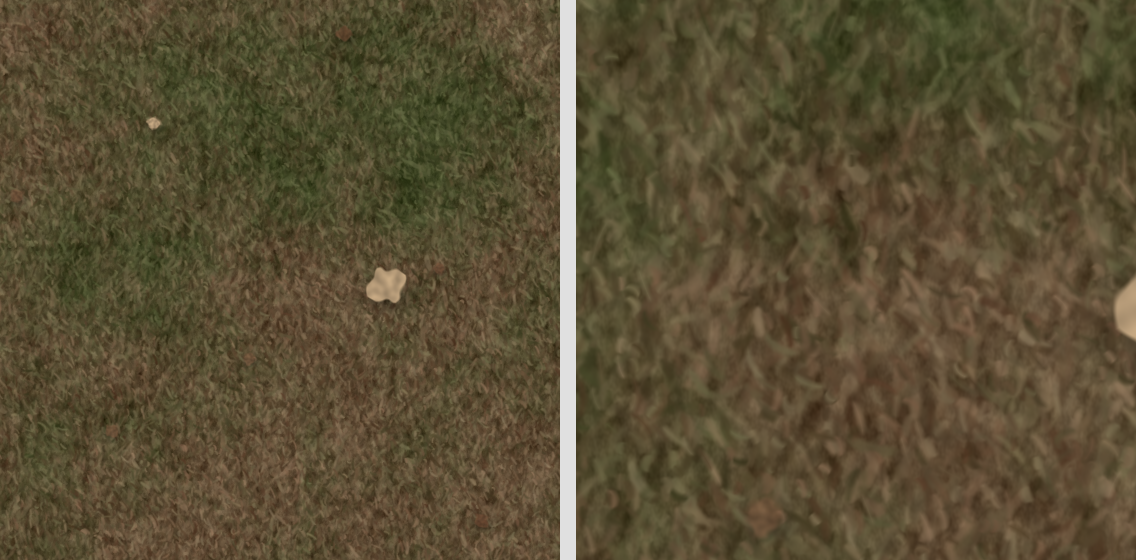
Left: the whole. Right: its middle third, enlarged.
Give the GLSL for this texture, as a WebGL 2 fragment shader.

```glsl
#version 300 es
precision highp float;

// Worn autumn lawn: patches of green and dry turf, set by gradient noise,
// under layers of short, soft, curved blades scattered on jittered grids.
// A few fallen leaves, one of them large and pale, lie on top.

uniform vec2 u_resolution;
out vec4 fragColor;

vec4 hash4(vec2 p) {
  vec4 q = fract(p.xyxy * vec4(0.1031, 0.1030, 0.0973, 0.1099));
  q += dot(q, q.wzxy + 33.33);
  return fract((q.xxyz + q.yzzw) * q.zywx);
}

float cornerSlope(vec2 cell, vec2 offset) {
  float angle = 6.2832 * hash4(cell).x;
  return dot(vec2(cos(angle), sin(angle)), offset);
}

float gradientNoise(vec2 p) {
  vec2 i = floor(p), f = p - i;
  vec2 w = f * f * f * (f * (f * 6.0 - 15.0) + 10.0);
  vec2 e = vec2(1.0, 0.0);
  return mix(
    mix(cornerSlope(i, f), cornerSlope(i + e.xy, f - e.xy), w.x),
    mix(cornerSlope(i + e.yx, f - e.yx), cornerSlope(i + e.xx, f - e.xx), w.x),
    w.y);
}

float fbm(vec2 p) {
  float sum = 0.0, amplitude = 1.0;
  for (int i = 0; i < 4; i++) {
    sum += amplitude * gradientNoise(p);
    p = mat2(1.6, 1.2, -1.2, 1.6) * p + 17.3;
    amplitude *= 0.6;
  }
  return sum;
}

mat2 rotation(float angle) {
  float c = cos(angle), s = sin(angle);
  return mat2(c, -s, s, c);
}

// Soft bump centred on a point, wider or narrower along each axis.
float bump(vec2 p, vec2 centre, vec2 spread) {
  vec2 d = (p - centre) / spread;
  return exp(-dot(d, d));
}

// Turf colour from dark to light, from dry to green, with a reddish tint.
vec3 turf(float tone, float green, float red) {
  vec3 dry = mix(vec3(0.25, 0.20, 0.12), vec3(0.52, 0.46, 0.35), tone);
  vec3 lush = mix(vec3(0.17, 0.20, 0.08), vec3(0.40, 0.42, 0.27), tone);
  dry += red * vec3(0.04, -0.02, -0.01);
  return mix(dry, lush, clamp(green, 0.0, 1.0));
}

// Paints one grid of blades; later cells overlap earlier ones.
void paintBlades(inout vec3 color, vec2 p, float scale, float layer, float green, float tone) {
  vec2 g = p * scale + layer * 7.37;
  vec2 home = floor(g);
  float lean = 0.7 * gradientNoise(p * 5.0 + 40.0);
  for (int y = -1; y <= 1; y++) {
    for (int x = -1; x <= 1; x++) {
      vec2 cell = home + vec2(x, y);
      vec4 place = hash4(cell + layer * 57.0);
      vec4 look = hash4(cell + layer * 57.0 + 311.0);
      vec2 d = g - cell - 0.1 - 0.8 * place.xy;
      d = rotation(lean + 2.9 * (place.z - 0.5) * (0.4 + 0.6 * place.w)) * d;
      float halfLength = mix(0.3, 0.85, look.x * look.x);
      float along = d.y / halfLength;
      d.x += (look.y - 0.5) * 0.35 * along * along;
      float width = mix(0.07, 0.15, look.z) * (1.0 - 0.5 * along * along);
      float soft = 0.0022 * scale;
      float cover = 1.0 - smoothstep(-soft, soft, abs(d.x) - width);
      cover *= 1.0 - smoothstep(0.6, 1.0, abs(along));
      float bladeTone = tone + 1.05 * (look.w - 0.47);
      vec3 blade = turf(bladeTone, green + 0.6 * (place.w - 0.5), look.y);
      color = mix(color, blade, cover * mix(0.45, 0.8, place.z));
    }
  }
}

// Fallen leaves: the first large, the second small and pale, the rest rusty.
void paintLeaves(inout vec3 color, vec2 p) {
  for (int i = 0; i < 8; i++) {
    float n = float(i);
    vec4 h = hash4(vec2(n + 3.0, 91.0));
    float size = i == 0 ? 0.034 : mix(0.010, 0.017, h.x);
    vec2 d = p - fract(vec2(0.69, 0.49) + n * vec2(0.585, 0.29));
    vec2 q = rotation(0.5 + 2.4 * n) * d / size;
    float ragged = 0.3 * gradientNoise(q * 1.6 + n * 9.0);
    float edge = length(q * vec2(0.85, 1.15)) * 0.5 + 0.4 * (abs(q.x) + abs(q.y)) + ragged;
    float blur = 0.003 / size;
    float shadow = bump(d, vec2(0.1, -0.45) * size, vec2(1.1, 0.9) * size);
    color *= 1.0 - 0.3 * shadow;
    float pale = i < 2 ? 1.0 : 0.25 * h.y;
    vec3 leaf = mix(vec3(0.43, 0.28, 0.19), vec3(0.74, 0.63, 0.49), pale);
    leaf *= 0.97 + 0.25 * gradientNoise(q * 2.2 + 5.0);
    float cover = 1.0 - smoothstep(0.9 - blur, 0.9 + blur, edge);
    color = mix(color, leaf, cover * (i < 2 ? 0.95 : 0.65));
  }
}

void main() {
  vec2 p = gl_FragCoord.xy / min(u_resolution.x, u_resolution.y);

  // Broad patches of living grass with ragged borders
  float green = 0.14 + 0.55 * fbm(p * 4.5 + 2.0) + 0.3 * gradientNoise(p * 28.0);
  green += 0.75 * bump(p, vec2(0.55, 0.82), vec2(0.36, 0.24));
  green += 0.4 * bump(p, vec2(0.17, 0.42), vec2(0.16, 0.26));
  green += 0.3 * bump(p, vec2(0.85, 0.64), vec2(0.18, 0.10));

  // Mottled ground, then blades from coarse to fine
  float tone = 0.5 + 0.22 * fbm(p * 9.0 + 60.0) - 0.08 * clamp(green, 0.0, 1.0);
  float mottle = fbm(p * vec2(62.0, 42.0) + 8.0);
  vec3 color = turf(tone - 0.12 + 0.6 * mottle, green, 0.4);
  for (int i = 0; i < 6; i++) {
    paintBlades(color, p, 30.0 + 7.0 * float(i), float(i) + 1.0, green, tone);
  }
  color *= 1.0 + 0.16 * gradientNoise(p * vec2(95.0, 75.0));

  paintLeaves(color, p);
  fragColor = vec4(color, 1.0);
}
```
